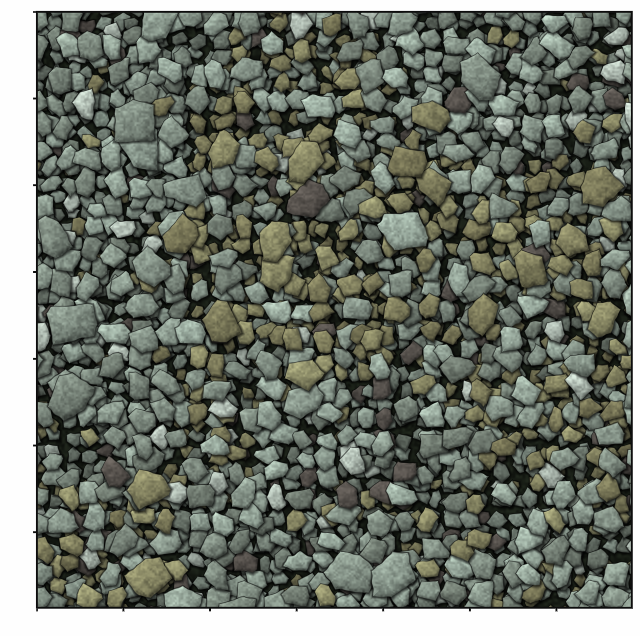
Give the GLSL for this texture, as a Shadertoy shader.

```glsl
// Crushed gravel of grey-green and ochre stones, set in a white plot frame with ticks.

vec3 hash3(vec2 p) {
    vec3 q = vec3(dot(p, vec2(127.1, 311.7)), dot(p, vec2(269.5, 183.3)), dot(p, vec2(419.2, 371.9)));
    return fract(sin(q) * 43758.5);
}

float noise(vec2 p) {
    vec2 i = floor(p), f = fract(p);
    f = f * f * (3.0 - 2.0 * f);
    return mix(mix(hash3(i).x, hash3(i + vec2(1, 0)).x, f.x),
               mix(hash3(i + vec2(0, 1)).x, hash3(i + 1.0).x, f.x), f.y);
}

// Angular pebble: xy = normal of the nearest side, z = signed distance
vec3 pebble(vec2 q, float radius, vec3 seed) {
    vec3 nearest = vec3(0, 0, -1);
    vec2 axis = vec2(cos(seed.x * 6.28), sin(seed.x * 6.28));
    for (int k = 0; k < 6; k++) {
        vec2 h = hash3(vec2(seed.x * 91.0 + float(k), seed.y * 57.0)).xy;
        float angle = 1.047 * (float(k) + 0.7 * h.x) + 6.28 * seed.z;
        vec2 n = vec2(cos(angle), sin(angle));
        float along = dot(n, axis);
        float d = dot(q, n) - radius * (0.68 + 0.4 * h.y + 0.4 * along * along);
        if (d > nearest.z) nearest = vec3(n, d);
    }
    return nearest;
}

// Mostly grey-green; ochre gathers in patches, with a few pale and taupe stones
vec3 stoneColour(vec3 seed, vec2 centre) {
    vec3 colour = mix(vec3(0.43, 0.47, 0.43), vec3(0.62, 0.69, 0.64), seed.x);
    float ochre = smoothstep(0.3, 0.75, noise(centre * 6.0 + 3.0)) * 0.45 + 0.06;
    if (seed.y < ochre) colour = mix(vec3(0.46, 0.45, 0.33), vec3(0.58, 0.58, 0.43), seed.x);
    else if (seed.z > 0.95) colour = vec3(0.35, 0.33, 0.31);
    else if (seed.z < 0.06) colour = vec3(0.70, 0.75, 0.71);
    return colour;
}

// Paints one jittered grid of stones over the colour below
vec3 paintLayer(vec3 below, vec2 p, float cell, float presence, float tone, float salt) {
    vec2 light = normalize(vec2(-0.5, 0.85));
    float soft = max(0.0012, 0.7 / iResolution.y);
    vec2 home = floor(p / cell);
    for (int j = -1; j <= 1; j++)
    for (int i = -1; i <= 1; i++) {
        vec2 id = home + vec2(i, j);
        vec3 place = hash3(id + salt);
        if (place.z > presence) continue;
        vec3 seed = hash3(id + salt + 37.3);
        vec2 centre = (id + 0.25 + 0.5 * place.xy) * cell;
        vec2 q = p - centre;
        float radius = cell * mix(0.33, 0.46, seed.y);
        vec3 s = pebble(q, radius, seed);

        // Contact shadow, wider away from the light
        float reach = 0.0045 - 0.0025 * dot(normalize(q + 0.00001), light);
        below *= mix(0.3, 1.0, smoothstep(0.0, reach, s.z));

        // Bevelled sides, rounded top and mineral grain
        float bevel = smoothstep(-0.4 * radius, 0.0, s.z);
        float shade = 0.98 + 0.14 * dot(q, light) / radius;
        shade += bevel * (0.17 * dot(s.xy, light) - 0.13);
        shade += 0.22 * (noise(p * 120.0 + seed.xy * 40.0) - 0.5);
        shade += 0.26 * (noise(p * 290.0 + seed.yz * 70.0) - 0.5);
        vec3 colour = stoneColour(seed, centre) * shade * tone;
        below = mix(below, colour, smoothstep(soft, -soft, s.z));
    }
    return below;
}

vec3 gravel(vec2 p) {
    p += 0.003 * (vec2(noise(p * 95.0), noise(p * 95.0 + 50.0)) - 0.5);
    vec3 colour = vec3(0.09, 0.11, 0.08) * (0.6 + 0.8 * noise(p * 200.0));
    colour = paintLayer(colour, p, 0.025, 1.00, 0.78, 11.0);
    colour = paintLayer(colour, p, 0.033, 0.72, 0.93, 53.0);
    colour = paintLayer(colour, p, 0.041, 0.55, 1.00, 97.0);
    return paintLayer(colour, p, 0.066, 0.15, 1.00, 141.0);
}

void mainImage(out vec4 fragColor, in vec2 fragCoord) {
    vec2 p = fragCoord / iResolution.xy * vec2(1.008, 1.0);
    float pixel = 1.0 / iResolution.y;

    // Square plot area on white
    vec2 low = vec2(0.058, 0.0445), high = low + 0.937;
    vec2 box = abs(p - 0.5 * (low + high)) - 0.4685;
    float edge = max(box.x, box.y);
    vec3 colour = vec3(0.995);
    if (edge < pixel) colour = mix(colour, gravel(p), smoothstep(pixel, -pixel, edge));

    // Thin frame, with ticks along the left and bottom
    float ink = smoothstep(0.0007 + pixel, 0.0007, abs(edge));
    vec2 fromCorner = vec2(p.x - low.x, high.y - p.y);
    vec2 tick = abs(mod(fromCorner + 0.0682, 0.1364) - 0.0682);
    vec2 outside = low - p;
    float bottomTick = max(tick.x - 0.0007, max(abs(outside.y - 0.0025) - 0.0025, box.x));
    float leftTick = max(tick.y - 0.0007, max(abs(outside.x - 0.0025) - 0.0025, box.y));
    ink = max(ink, smoothstep(pixel, 0.0, min(bottomTick, leftTick)));
    fragColor = vec4(mix(colour, vec3(0.05), ink), 1.0);
}
```
